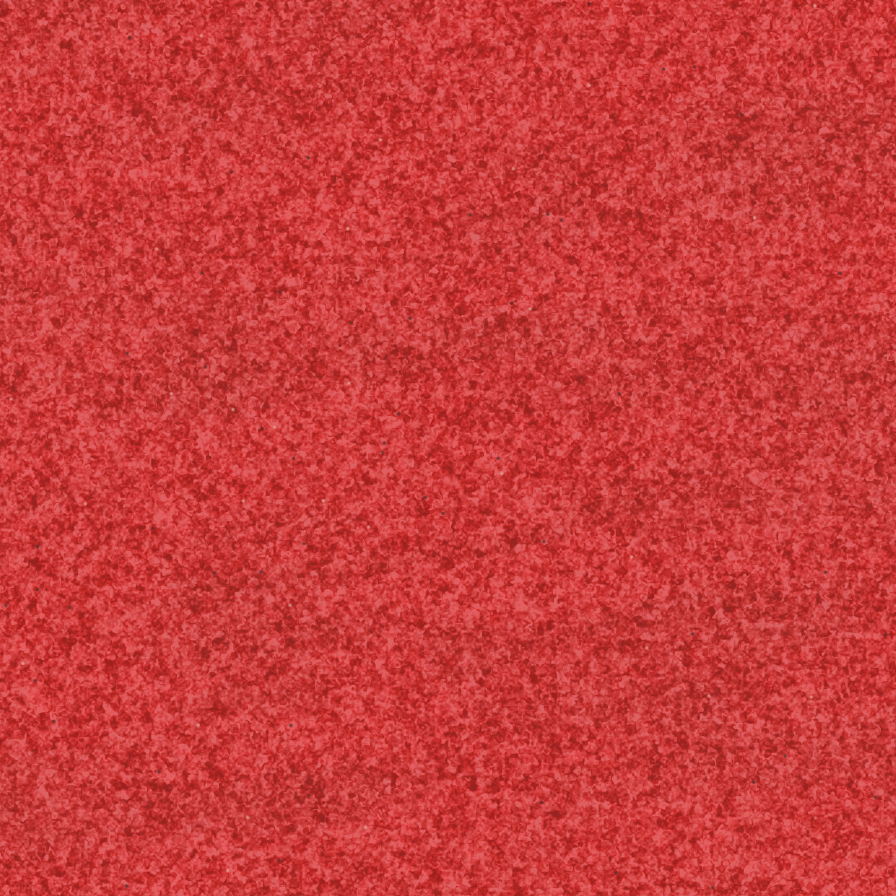
This texture is drawn by a three.js fragment shader. Its source:

```glsl
// Dense red cut-pile carpet: tiny crinkled yarn tufts with dark gaps between,
// gathered into small clumps and crossed by faint, nearly level worn bands.
// Warped cell, ridge and value noise give a tone that a colour ramp tints.
varying vec2 vUv;

const vec3 GAP_RED   = vec3(0.645, 0.140, 0.130);
const vec3 DEEP_RED  = vec3(0.740, 0.160, 0.150);
const vec3 YARN_RED  = vec3(0.808, 0.220, 0.220);
const vec3 LIT_RED   = vec3(0.860, 0.288, 0.290);
const vec3 TIP_PINK  = vec3(0.882, 0.370, 0.378);
const vec3 WORN_TINT = vec3(-0.045, 0.024, 0.022);
const vec3 DARK_LINT = vec3(0.360, 0.180, 0.170);
const vec3 PALE_LINT = vec3(0.880, 0.600, 0.560);

const float TUFTS_ACROSS  = 200.0;
const float FIBRES_ACROSS = 345.0;
const float CURLS_ACROSS  = 135.0;
const float CLUMPS_ACROSS = 94.0;
const float LINT_ACROSS   = 60.0;

float hash(vec2 p) {
  vec3 q = fract(vec3(p.xyx) * 0.1031);
  q += dot(q, q.yzx + 33.33);
  return fract((q.x + q.y) * q.z);
}

vec2 hash2(vec2 p) {
  return vec2(hash(p), hash(p + 71.7));
}

float valueNoise(vec2 p) {
  vec2 cell = floor(p);
  vec2 f = fract(p);
  f = f * f * (3.0 - 2.0 * f);
  float low = mix(hash(cell), hash(cell + vec2(1.0, 0.0)), f.x);
  float high = mix(hash(cell + vec2(0.0, 1.0)), hash(cell + 1.0), f.x);
  return mix(low, high, f.y);
}

float fbm(vec2 p) {
  float sum = 0.0;
  float weight = 0.5;
  for (int i = 0; i < 4; i++) {
    sum += weight * valueNoise(p);
    p = p * 2.03 + 17.3;
    weight *= 0.5;
  }
  return sum / 0.9375;
}

// Thin winding crests, 1 along each curl
float ridge(vec2 p) {
  return 1.0 - abs(2.0 * valueNoise(p) - 1.0);
}

// x: blended shade of the nearby tufts, y: distance to the nearest tuft tip
vec2 tufts(vec2 p) {
  vec2 cell = floor(p);
  float shade = 0.0;
  float total = 0.0;
  float nearest = 2.0;
  for (int j = -1; j <= 1; j++) {
    for (int i = -1; i <= 1; i++) {
      vec2 id = cell + vec2(float(i), float(j));
      float d = length(id + hash2(id) - p);
      float w = exp(-8.0 * d * d);
      shade += w * hash(id + 133.1);
      total += w;
      nearest = min(nearest, d);
    }
  }
  return vec2(shade / total, nearest);
}

// Blend weight between two tone levels
float rise(float from, float to, float x) {
  return clamp((x - from) / (to - from), 0.0, 1.0);
}

vec3 pileColour(float tone) {
  vec3 c = mix(GAP_RED, DEEP_RED, rise(0.14, 0.33, tone));
  c = mix(c, YARN_RED, rise(0.33, 0.51, tone));
  c = mix(c, LIT_RED, rise(0.51, 0.70, tone));
  return mix(c, TIP_PINK, rise(0.70, 0.89, tone));
}

// Sparse round specks of lint, dark or pale
vec3 addLint(vec3 base, vec2 p, float density) {
  vec2 id = floor(p);
  vec2 centre = 0.25 + 0.5 * hash2(id + 5.3);
  float present = step(1.0 - density, hash(id + 211.9));
  float cover = 1.0 - smoothstep(0.04, 0.18, length(fract(p) - centre));
  vec3 lint = mix(DARK_LINT, PALE_LINT, step(0.6, hash(id + 47.1)));
  return mix(base, lint, 0.8 * present * cover);
}

void main() {
  // Broad wear: soft patches and bands that climb slightly to the right
  float patches = fbm(vUv * 5.0 + 3.7);
  vec2 bandPoint = vec2(vUv.x, vUv.y - 0.14 * vUv.x);
  float bands = fbm(bandPoint * vec2(3.0, 15.0) + 41.0);
  float wear = smoothstep(0.42, 0.75, 0.4 * patches + 0.6 * bands);

  // Pile: crinkled tufts, curls, fine fibres and the clumps they lean into
  vec2 crinkle = vec2(valueNoise(vUv * 260.0 + 7.9), valueNoise(vUv * 260.0 + 87.3)) - 0.5;
  vec2 tuft = tufts(vUv * TUFTS_ACROSS + 1.3 * crinkle);
  float curls = ridge(vUv * CURLS_ACROSS + 0.7 * crinkle + 31.7);
  float fibres = valueNoise(vUv * FIBRES_ACROSS + 9.1);
  float clumps = valueNoise(vUv * CLUMPS_ACROSS + 0.5 * crinkle + 23.5);

  float tone = 0.5 + 0.50 * (tuft.x - 0.5) + 0.38 * (0.45 - tuft.y);
  tone += 0.46 * (fibres - 0.5) + 0.33 * (clumps - 0.5) + 0.34 * (curls - 0.6);
  tone += 0.08 * (patches - 0.5) - 0.06 * (wear - 0.3);

  // Colour: worn areas and stray yarns are duller
  float dull = 0.5 * wear + 0.7 * (valueNoise(vUv * 150.0 + 61.0) - 0.5);
  vec3 colour = pileColour(tone) + WORN_TINT * dull;
  colour *= 0.93 + 0.07 * rise(-0.05, 0.15, tone);
  colour = addLint(colour, vUv * LINT_ACROSS, 0.025);

  gl_FragColor = vec4(colour, 1.0);
}
```
